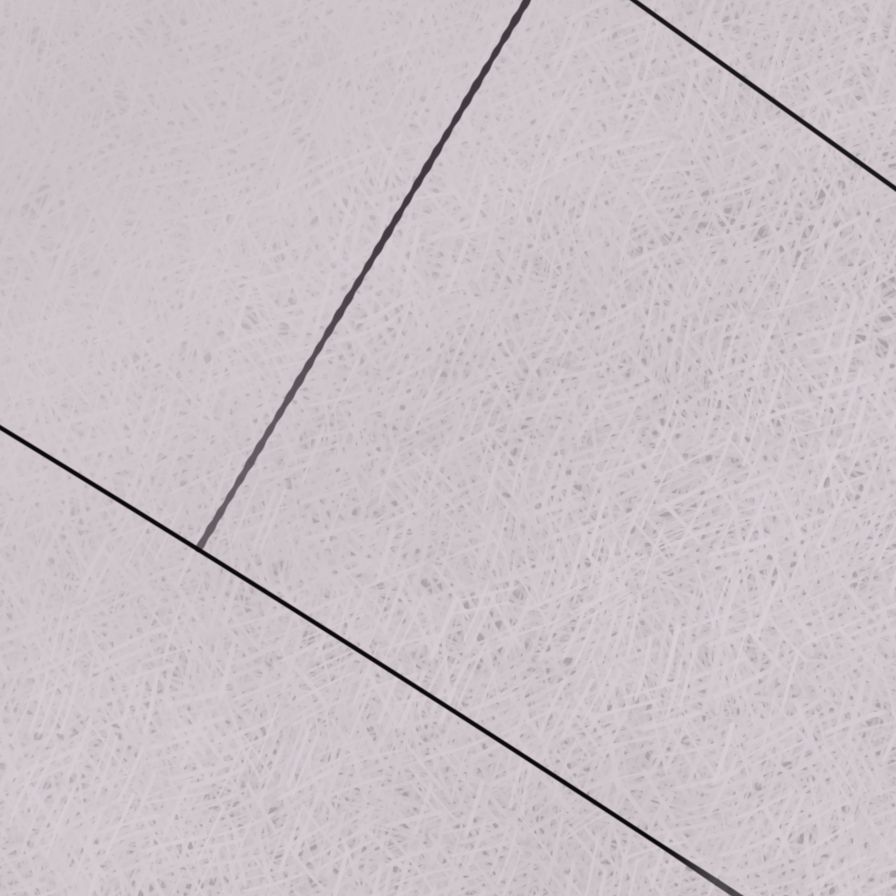
Write a WebGL 2 fragment shader that draws this texture.

```glsl
#version 300 es
precision highp float;

uniform vec2 u_resolution;
out vec4 fragColor;

float hash(vec2 p) {
    vec3 q = fract(p.xyx * vec3(0.1031, 0.1030, 0.0973));
    q += dot(q, q.yzx + 33.33);
    return fract((q.x + q.y) * q.z);
}

mat2 rotation(float angle) {
    float c = cos(angle), s = sin(angle);
    return mat2(c, -s, s, c);
}

// One layer of scattered strands: x is coverage, y is a random tone
vec2 strands(vec2 p, float layer, float pixel) {
    vec2 size = vec2(0.085, 0.0125);
    vec2 q = p / size;
    float row = floor(q.y);
    q.x += 7.0 * hash(vec2(row, layer + 90.0));
    vec2 cell = vec2(floor(q.x), row) + layer * 37.0;
    vec2 f = fract(q) - 0.5;
    float pick = hash(cell + 11.0);
    float bend = (hash(cell + 23.0) - 0.5) * 0.7;
    float middle = (hash(cell + 51.0) - 0.5) * 0.3 + bend * f.x;
    float halfWidth = mix(0.0013, 0.0028, hash(cell + 67.0));
    float side = abs(f.y - middle) * size.y;
    float soft = max(pixel, 0.0012);
    float cover = 1.0 - smoothstep(halfWidth - soft, halfWidth + soft, side);
    cover *= 1.0 - smoothstep(0.36, 0.49, abs(f.x));
    return vec2(cover * step(0.3, pick), hash(cell + 79.0));
}

// Matted fibres, stacked from shaded depths to the pale surface
float fibreTone(vec2 p, float pixel) {
    float tone = 0.655;
    vec2 warp = 0.006 * sin(p.yx * vec2(19.0, 23.0) + 2.0 * sin(p * 9.0));
    for (int i = 0; i < 16; i++) {
        float layer = float(i);
        float angle = -0.68 + 1.25 * sin(layer * 2.4);
        vec2 q = rotation(angle) * (p + warp) + layer * vec2(0.371, 0.713) + 3.0;
        vec2 strand = strands(q, layer, pixel);
        float shade = mix(0.755, 0.82, layer / 15.0) + 0.035 * (strand.y - 0.5);
        tone = mix(tone, shade, 0.85 * strand.x);
    }
    return tone;
}

float lineMask(float dist, float halfWidth, float pixel) {
    float soft = max(pixel, 0.0014);
    return 1.0 - smoothstep(halfWidth - soft, halfWidth + soft, dist);
}

void main() {
    vec2 p = gl_FragCoord.xy / u_resolution;
    float pixel = 0.75 / min(u_resolution.x, u_resolution.y);

    // Fibre relief softens towards the upper left
    float clarity = smoothstep(-0.75, 0.35, p.x - p.y);
    float tone = mix(0.79, fibreTone(p, pixel), mix(0.35, 1.0, clarity));
    tone += 0.006 * sin(p.x * 7.0 + 2.0 * sin(p.y * 5.0)) + 0.004 * sin(p.y * 13.0 - p.x * 4.0);
    vec3 color = tone * vec3(1.015, 0.97, 1.0);

    // Cross joint between neighbouring panels, paler at its foot
    vec2 foot = vec2(0.2214, 0.387), joint = vec2(0.3671, 0.613);
    float along = dot(p - foot, joint) / dot(joint, joint);
    float across = length(p - foot - joint * clamp(along, 0.0, 1.1));
    float ragged = 0.0036 + 0.0005 * sin(along * 210.0) + 0.0004 * sin(along * 47.0);
    float fade = mix(0.68, 0.92, smoothstep(0.1, 0.65, along));
    color = mix(color, vec3(0.21, 0.17, 0.20), fade * lineMask(across, ragged, pixel));

    // Long joints along the panel rows, slightly converging
    float lower = abs(p.y - 0.523 + 0.609 * p.x + 0.032 * p.x * p.x) / 1.18;
    float upper = abs(p.y - 1.0 + 0.72 * (p.x - 0.707)) / 1.23;
    float worn = smoothstep(0.73, 0.81, p.x);
    float lowerMask = lineMask(lower, mix(0.0024, 0.0038, worn), pixel);
    color = mix(color, vec3(0.03, 0.02, 0.03), lowerMask * mix(0.98, 0.65, worn));
    color = mix(color, vec3(0.06, 0.05, 0.06), 0.95 * lineMask(upper, 0.0025, pixel));

    fragColor = vec4(color, 1.0);
}
```
